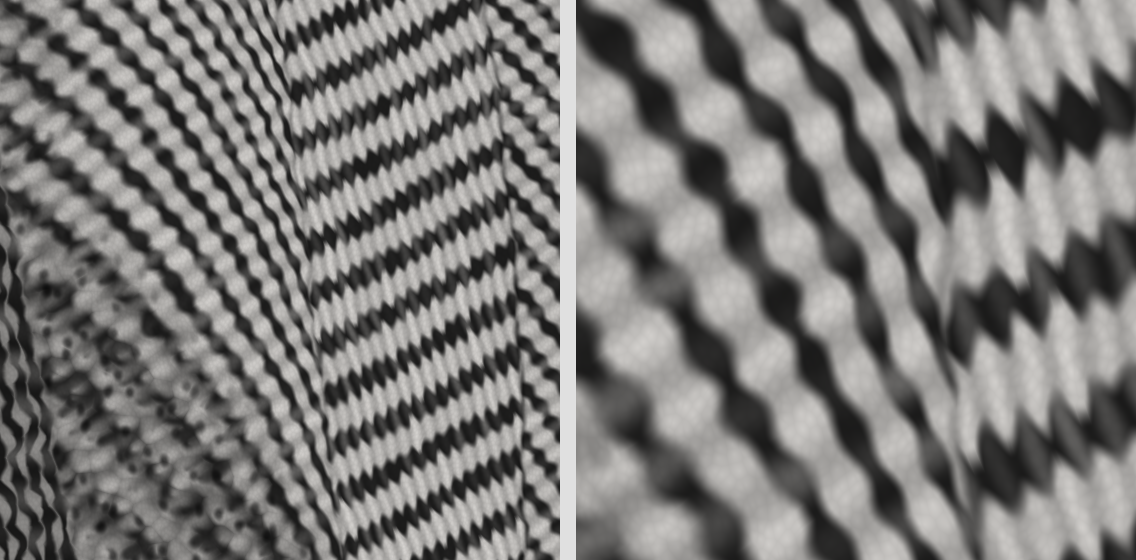
Left: the whole. Right: its middle third, enlarged.
This texture is drawn by a WebGL 1 fragment shader. Its source:

```glsl
precision highp float;
// Chunky marled knit: curved beaded ribs meeting a striped panel and a ribbed edge.
uniform vec2 u_resolution;

const float TAU = 6.2831853;
const vec3 WOOL_TINT = vec3(1.012, 1.0, 0.985);

float hash(vec2 p) {
  return fract(sin(dot(p, vec2(127.1, 311.7))) * 43758.547);
}

// Distance to the nearest jittered cell point.
float cellular(vec2 p) {
  vec2 cell = floor(p);
  float nearest = 2.0;
  for (int j = -1; j <= 1; j++) {
    for (int i = -1; i <= 1; i++) {
      vec2 c = cell + vec2(float(i), float(j));
      vec2 site = c + vec2(hash(c), hash(c + 41.3));
      nearest = min(nearest, length(p - site));
    }
  }
  return nearest;
}

// Layered sines that pull the yarn slightly out of line.
vec2 wobble(vec2 p) {
  return 0.0030 * sin(p.yx * vec2(23.0, 19.0) + vec2(1.0, 4.0))
       + 0.0016 * sin(p.yx * vec2(61.0, 53.0) + p * 37.0)
       + 0.0008 * sin(p.yx * vec2(143.0, 127.0) - p * 91.0);
}

// Rows of light stitches over dark gaps; k.x counts stitches, k.y counts rows.
float knit(vec2 k, float fill, float bump, float soft, vec2 tones) {
  float row = floor(k.y);
  float gapRow = floor(k.y + 0.5);
  float across = abs(fract(k.y) - 0.5);

  // Light stitch with a rounded, scalloped outline.
  float along = k.x + hash(vec2(row, 7.0));
  float bead = 0.5 - 0.5 * cos(TAU * along);
  float chance = hash(vec2(floor(along), row));
  float halfWidth = fill * 0.5 + bump * (bead * (0.6 + 0.9 * chance) - 0.55);
  halfWidth = min(halfWidth, 0.5 - soft);
  float cover = 1.0 - smoothstep(halfWidth - soft, halfWidth + soft, across);
  float roundness = 1.0 - 0.7 * across * across / (halfWidth * halfWidth + 0.02);
  float light = tones.y * (0.77 + 0.15 * bead + 0.12 * roundness);
  light *= 0.96 + 0.08 * chance * bead;

  // Dark gap with grey flecks of uneven strength.
  float slot = k.x + hash(vec2(gapRow, 23.0));
  float fleck = hash(vec2(floor(slot), gapRow + 19.0)) * (0.5 - 0.5 * cos(TAU * slot));
  float dark = tones.x * (0.55 + 1.5 * fleck);
  return mix(dark, light, cover);
}

// Fan of ribs that steepen towards the first seam and fade into shadow.
float curvedRibs(vec2 p, float seamDistance, float mottle) {
  float d = max(seamDistance, 0.0);
  float level = p.y + log(0.3 + 1.7 * d) / 1.7;
  float shadow = smoothstep(0.22, 0.62, level);
  shadow = max(shadow, 0.75 * smoothstep(0.18, 0.0, p.x));

  float rows = 9.0 * level - 2.0 * level * level - 0.57;
  rows += shadow * (mottle - 0.45) * 0.45;
  vec2 k = vec2((p.x * 0.55 + p.y * 0.8) / 0.045, rows);
  vec2 tones = mix(vec2(0.19, 0.73), vec2(0.23, 0.53), shadow);
  float tone = knit(k, 0.62, 0.11, mix(0.12, 0.17, shadow), tones);

  // Mottled pile and small holes in the shaded part.
  float pile = mix(0.78, 1.16, smoothstep(0.85, 0.15, mottle));
  float holes = smoothstep(0.04, 0.26, cellular(p * vec2(21.0, 16.0) + 5.0));
  return tone * mix(1.0, pile * mix(0.45, 1.0, holes), shadow);
}

// Rising stripes built from narrow upright stitches.
float stripedPanel(vec2 p, float seamDistance) {
  float rise = p.y + 0.47 * seamDistance;
  vec2 k = vec2((p.x * 0.93 - p.y * 0.30) / 0.0235, (rise - 0.130) / 0.0897 + 0.5);
  return knit(k, 0.60, 0.15, 0.10, vec2(0.19, 0.74));
}

// Falling ribs beyond the second seam.
float edgeRibs(vec2 p, float seamDistance) {
  float fall = p.y + 1.2 * seamDistance;
  vec2 k = vec2((p.x * 0.6 + p.y * 0.8) / 0.036, (fall - 0.026) / 0.0885 + 0.5);
  return knit(k, 0.62, 0.11, 0.11, vec2(0.19, 0.72));
}

// Steep loose strands in the lower left fold.
float looseStrands(vec2 p, float mottle) {
  float lean = p.x - 0.19 * p.y + 0.005 * sin(p.y * 38.0 + p.x * 20.0);
  vec2 k = vec2(p.y * 13.0, lean * 34.0 + 0.5 * mottle);
  return knit(k, 0.42, 0.30, 0.14, vec2(0.16, 0.50));
}

void main() {
  vec2 uv = gl_FragCoord.xy / u_resolution;
  vec2 p = vec2(uv.x, 1.0 - uv.y);
  p += wobble(p);

  // Signed distances from the seams, positive on their left side.
  float firstSeam = 0.495 + 0.115 * p.y - p.x;
  float secondSeam = 0.865 + 0.15 * p.y - 0.08 * p.y * p.y - p.x;
  float foldEdge = 0.19 * (p.y - 0.28) - p.x;
  float mottle = cellular(p * vec2(25.0, 27.0));

  float tone = curvedRibs(p, firstSeam, mottle);
  tone = mix(tone, looseStrands(p, mottle), smoothstep(-0.012, 0.012, foldEdge));
  tone = mix(tone, stripedPanel(p, -firstSeam), smoothstep(0.004, -0.004, firstSeam));
  tone = mix(tone, edgeRibs(p, secondSeam), smoothstep(0.004, -0.004, secondSeam));

  // Shaded seams and fine wool fuzz.
  tone *= 1.0 - 0.30 * smoothstep(0.009, 0.0, abs(secondSeam));
  tone *= 1.0 - 0.18 * smoothstep(0.008, 0.0, abs(firstSeam));
  tone *= 1.04 - 0.09 * cellular(p * vec2(150.0, 120.0));
  gl_FragColor = vec4(clamp(tone * WOOL_TINT, 0.0, 1.0), 1.0);
}
```
